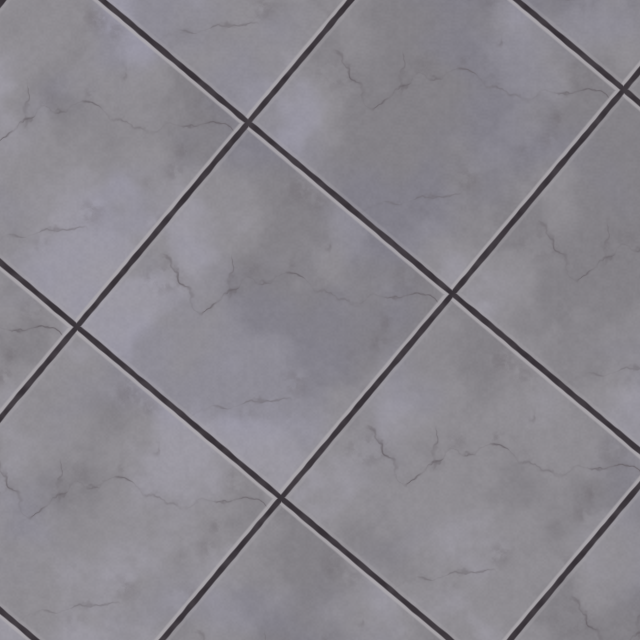
This texture is drawn by a WebGL 2 fragment shader. Its source:

```glsl
#version 300 es
precision highp float;
// Grey stone floor tiles laid on a turned square grid with dark grout joints.
// Each tile carries the same printed veins and smudges, with its own strength
// and tint; a soft light gradient and fine grain lie over the whole floor.

#define TILE 0.4165
#define TURN 0.698
#define CORNER vec2(0.388, 0.8086)
#define GROUT_HALF 0.0042
#define BEVEL 0.0037
#define VEIN_WIDTH 0.0020
#define VEIN_DEPTH 0.50
#define SMUDGES 18
#define GRAIN 0.016

uniform vec2 u_resolution;
out vec4 fragColor;

const vec3 STONE = vec3(0.56, 0.55, 0.57);
const vec3 STONE_LIGHT = vec3(0.605, 0.595, 0.63);
const vec3 STONE_DARK = vec3(0.515, 0.505, 0.525);
const vec3 VEIN = vec3(0.42, 0.40, 0.42);
const vec3 GROUT = vec3(0.21, 0.19, 0.21);
const vec3 EDGE_LIGHT = vec3(0.68, 0.665, 0.68);

float hash(vec2 p) {
  return fract(sin(dot(p, vec2(127.1, 311.7))) * 43758.5453);
}

float noise(vec2 p) {
  vec2 i = floor(p), f = fract(p);
  f = f * f * (3.0 - 2.0 * f);
  return mix(mix(hash(i), hash(i + vec2(1, 0)), f.x),
             mix(hash(i + vec2(0, 1)), hash(i + vec2(1, 1)), f.x), f.y);
}

float fbm(vec2 p) {
  float sum = 0.0, amp = 0.533;
  for (int i = 0; i < 4; i++) {
    sum += amp * noise(p);
    p = p * 2.03 + 17.3;
    amp *= 0.5;
  }
  return sum;
}

// Height of the long vein: a dip on the left, a plateau, then a slow fall.
float mainPath(float x) {
  return 0.091 - 0.091 * smoothstep(-0.165, -0.095, x)
       + 0.052 * smoothstep(-0.090, -0.035, x)
       - 0.034 * smoothstep(0.045, 0.115, x)
       + 0.015 * smoothstep(0.19, 0.25, x)
       - 0.030 * smoothstep(0.25, 0.285, x);
}

float lowPath(float x) {
  return -0.150 + 0.018 * sin(x * 26.0 + 1.6);
}

// Soft line with a faint halo around it.
float stroke(float d, float width) {
  return exp(-d * d / (width * width)) + 0.22 * exp(-abs(d) / (4.0 * width));
}

float span(float x, float a, float b) {
  return smoothstep(a, a + 0.02, x) * (1.0 - smoothstep(b - 0.02, b, x));
}

float veins(vec2 q, float width) {
  vec2 w = q + 0.034 * (vec2(fbm(q * 28.0), fbm(q * 28.0 + 9.0)) - 0.5);
  float slope = (mainPath(w.x + 0.002) - mainPath(w.x - 0.002)) / 0.004;
  float d = (w.y - mainPath(w.x)) / sqrt(1.0 + slope * slope);
  float v = stroke(d, width) * span(w.x, -0.17, 0.285);
  v += 0.6 * stroke(w.y - lowPath(w.x), width) * span(w.x, -0.12, 0.04);
  v += 0.6 * stroke(w.x + 0.055, width) * span(w.y, 0.01, 0.10);
  v += 0.7 * stroke(w.x - 0.095, width) * span(w.y, 0.085, 0.125);
  return v * (0.25 + 0.95 * smoothstep(0.25, 0.7, noise(q * 45.0 + 3.0)));
}

// Small cloudy stains scattered over the tile.
float smudges(vec2 q) {
  float sum = 0.0;
  for (int i = 0; i < SMUDGES; i++) {
    float k = float(i);
    vec2 c = 0.46 * (vec2(hash(vec2(k, 1.7)), hash(vec2(k, 5.3))) - 0.5);
    float r = mix(0.007, 0.025, hash(vec2(k, 9.1)));
    vec2 d = (q - c) / r;
    sum += exp(-dot(d, d)) * mix(0.4, 1.0, hash(vec2(k, 2.9)));
  }
  return sum * smoothstep(0.3, 0.7, fbm(q * 70.0));
}

void main() {
  vec2 p = gl_FragCoord.xy / u_resolution;
  float px = 1.0 / min(u_resolution.x, u_resolution.y);

  // Grid cell, and the offset from its centre in upright axes
  vec2 along = vec2(cos(TURN), -sin(TURN));
  vec2 across = vec2(-sin(TURN), -cos(TURN));
  vec2 g = vec2(dot(p - CORNER, along), dot(p - CORNER, across)) / TILE;
  vec2 id = floor(g), f = (g - id - 0.5) * TILE;
  vec2 q = f.x * along + f.y * across;

  // Stone: light falls off to the right, with cloudy mottling
  float cloud = 0.9 * (fbm(q * 9.0 + 4.0) - 0.5) + 0.9 * (fbm(p * 6.0) - 0.5);
  float tone = 0.36 * (0.55 - p.x) + 0.18 * (0.45 - p.y) + cloud
             + 0.16 * (hash(id + 3.0) - 0.5);
  vec3 col = mix(STONE, STONE_LIGHT, smoothstep(0.0, 0.32, tone));
  col = mix(col, STONE_DARK, smoothstep(0.0, 0.32, -tone));
  col += vec3(-0.006, -0.004, 0.014) * smoothstep(0.5, 0.75, fbm(p * 5.0 + 31.0));

  // Printed veins and smudges, of varied strength per tile
  float strength = mix(0.75, 1.1, hash(id + 7.0));
  float marks = VEIN_DEPTH * veins(q, max(VEIN_WIDTH, px)) + 0.42 * smudges(q);
  col = mix(col, VEIN, clamp(marks * strength, 0.0, 0.85));
  col += GRAIN * (noise(p * 330.0) - 0.5) + GRAIN * (noise(p * 120.0) - 0.5);

  // Joints: bright bevel on one side of each, then the dark grout
  vec2 joint = 0.5 * TILE - abs(f);
  vec2 lit = mix(vec2(0.25), vec2(0.8), vec2(step(0.0, f.x), step(f.y, 0.0)));
  vec2 rim = lit * (1.0 - smoothstep(0.3 * BEVEL, BEVEL + px, abs(joint - GROUT_HALF - 0.6 * BEVEL)));
  col = mix(col, EDGE_LIGHT, max(rim.x, rim.y));
  float wear = 0.0012 * (noise(p * 70.0) - 0.5);
  float soft = max(0.0016, px);
  float d = min(joint.x, joint.y) - GROUT_HALF + wear;
  vec3 groutCol = GROUT + 0.06 * noise(p * 90.0);
  col = mix(groutCol, col, smoothstep(-soft, soft, d));
  fragColor = vec4(col, 1.0);
}
```
